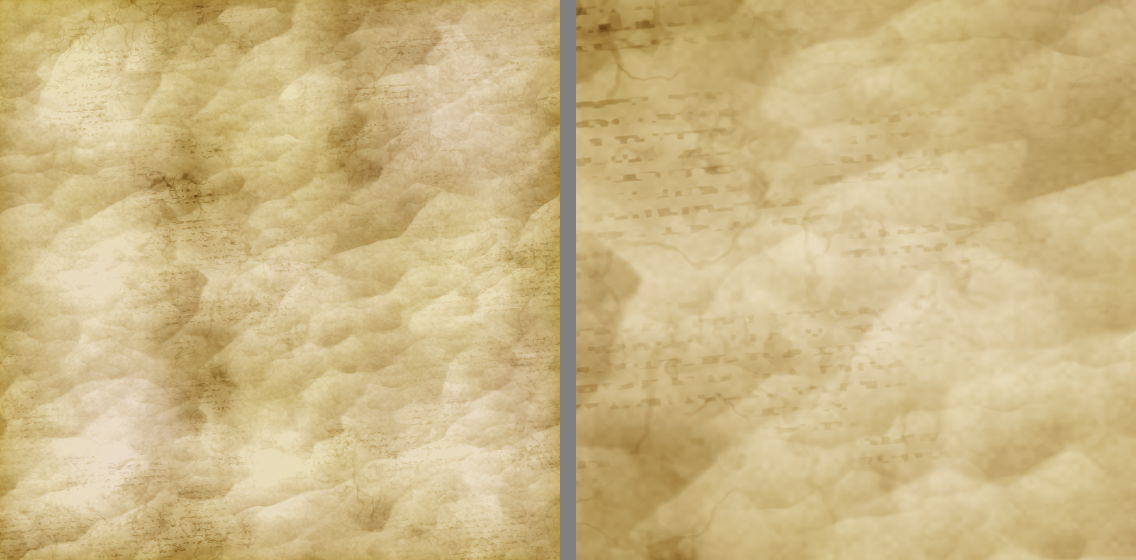
Left, the full canvas; right, a detail of the centre.
Give the GLSL for this texture, as a Shadertoy shader.

```glsl
float hash(vec2 p) {
    return fract(sin(dot(p, vec2(127.1, 311.7))) * 43758.5453);
}

float noise(vec2 p) {
    vec2 i = floor(p), f = fract(p);
    f = f * f * (3.0 - 2.0 * f);
    return mix(mix(hash(i), hash(i + vec2(1, 0)), f.x),
               mix(hash(i + vec2(0, 1)), hash(i + 1.0), f.x), f.y);
}

mat2 rotate(float a) {
    return mat2(cos(a), sin(a), -sin(a), cos(a));
}

float fbm(vec2 p) {
    float sum = 0.0, amp = 0.5;
    for (int i = 0; i < 5; i++) {
        sum += amp * noise(p);
        p = rotate(0.6) * p * 2.03 + 7.3;
        amp *= 0.5;
    }
    return sum / 0.97;
}

// Tilted paper facets that meet in crisp creases
float facets(vec2 p) {
    vec2 cell = floor(p);
    float sum = 0.0, total = 0.0;
    for (int y = -1; y <= 1; y++)
    for (int x = -1; x <= 1; x++) {
        vec2 c = cell + vec2(x, y);
        vec2 d = p - c - vec2(hash(c), hash(c + 57.0));
        float weight = exp(-24.0 * dot(d, d));
        vec2 tilt = vec2(2.4, 2.0) * vec2(hash(c + 11.0), hash(c + 23.0)) - vec2(1.0, 1.7);
        sum += weight * (dot(d, tilt) + 0.5 * hash(c + 37.0) - 0.25);
        total += weight;
    }
    return sum / max(total, 1e-12);
}

// Three sizes of facet, stretched up to the right
float crumple(vec2 p) {
    p += 0.022 * vec2(fbm(p * 13.0), fbm(p * 13.0 + 31.0));
    float sum = 0.0, size = 1.0;
    for (int i = 0; i < 3; i++) {
        float angle = -0.42 + 0.28 * float(i);
        sum += size * facets(rotate(angle) * p * vec2(1.0, 1.25) * vec2(9.0, 13.0) / size + 17.0 * float(i));
        size *= 0.58;
    }
    return sum;
}

// Soft dark blotches: centre, radius, strength
float stains(vec2 p) {
    vec4 blots[6] = vec4[6](
        vec4(0.32, 0.68, 0.075, 0.62), vec4(0.36, 0.34, 0.070, 0.50),
        vec4(0.65, 0.70, 0.085, 0.36), vec4(0.64, 0.90, 0.130, 0.32),
        vec4(0.30, 0.98, 0.140, 0.28), vec4(0.32, 0.04, 0.090, 0.26));
    float sum = 0.0;
    for (int i = 0; i < 6; i++) {
        vec2 d = (p - blots[i].xy) / blots[i].z;
        sum += blots[i].w * exp(-dot(d, d));
    }
    return sum;
}

// Thin wandering contours and rows of tiny dashes
float ink(vec2 p) {
    float lines = 0.0;
    for (int i = 0; i < 3; i++) {
        float n = fbm(p * (7.0 + 4.0 * float(i)) + 19.0 * float(i));
        float gap = smoothstep(0.35, 0.6, noise(p * 24.0 + 9.0 * float(i)));
        lines += gap * (1.0 - smoothstep(0.02, 0.12, abs(fract(n * 5.0) - 0.5)));
    }
    vec2 q = rotate(-0.08) * p;
    float rows = smoothstep(-0.1, 0.6, sin(q.y * 560.0));
    float dashes = smoothstep(0.4, 0.75, noise(q * vec2(270.0, 330.0)));
    dashes *= rows * smoothstep(0.4, 0.6, noise(q * vec2(14.0, 42.0) + 5.0));
    return 0.6 * lines + dashes;
}

void mainImage(out vec4 fragColor, in vec2 fragCoord) {
    vec2 uv = fragCoord / iResolution.xy;
    vec2 warp = vec2(fbm(uv * 8.0), fbm(uv * 8.0 + 43.0)) - 0.5;

    // Pale panels between two folds each way
    vec2 panel = 0.5 - 0.5 * cos(6.2832 * 3.0 * (uv + 0.1 * warp));
    float pale = 0.5 * panel.x * panel.y + 0.25 * (panel.x + panel.y);
    float dark = 0.48 - 0.42 * pale;

    // Ragged stains, cloudy ageing and worn edges
    float stain = stains(uv + 0.2 * warp) * (0.4 + 1.1 * fbm(uv * 22.0));
    dark += 0.85 * stain + 0.42 * (fbm(uv * 5.0 + 3.0) - 0.5);
    vec2 border = min(uv, 1.0 - uv);
    float edge = exp(-min(border.x, border.y) / 0.022);
    dark += 0.24 * edge;

    // Creases lit from above
    dark += clamp(0.24 * crumple(uv), -0.2, 0.26);

    // Print and paper grain
    float worn = smoothstep(0.38, 0.66, fbm(uv * 6.0 + 71.0));
    dark += ink(uv) * (0.04 + 0.17 * worn + 0.45 * stain);
    dark += 0.12 * (noise(uv * 260.0) - 0.5) + 0.16 * (fbm(uv * vec2(60.0, 90.0)) - 0.5);

    // Cream to tan to ochre to umber
    vec3 color = mix(vec3(0.91, 0.86, 0.73), vec3(0.79, 0.70, 0.49), clamp(dark * 2.0, 0.0, 1.0));
    color = mix(color, vec3(0.65, 0.52, 0.28), clamp(dark * 2.0 - 1.0, 0.0, 1.0));
    color = mix(color, vec3(0.38, 0.24, 0.08), clamp(dark * 1.4 - 1.4, 0.0, 1.0));

    // Yellow and rosy drifts
    float rosy = fbm(uv * 4.0 + 57.0) - 0.5;
    color += rosy * vec3(0.01, -0.01, 0.16);
    color.b -= 0.05 * edge;
    fragColor = vec4(color, 1.0);
}
```
